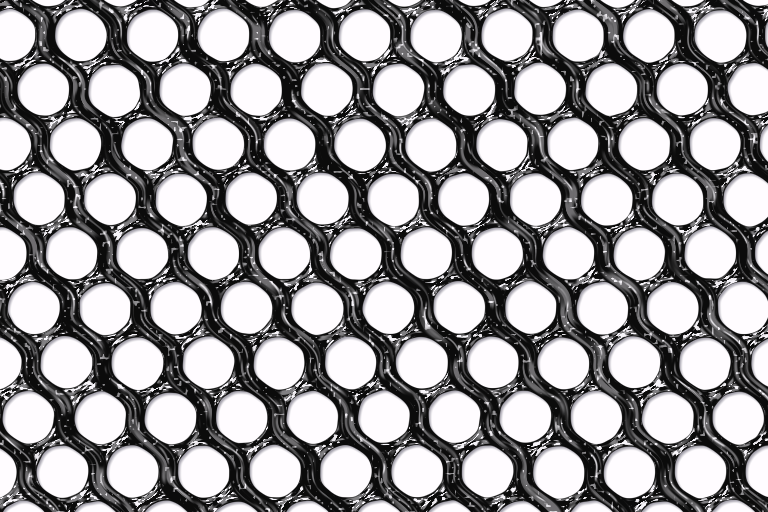
A WebGL 2 fragment shader for this pattern:

```glsl
#version 300 es
precision highp float;
// Glossy black plastic mesh: wavy strands and cross webs around round white holes.

uniform vec2 u_resolution;
out vec4 fragColor;

// Lengths are in hole pitches; each row up shifts left by 0.466.
const float ROW_HEIGHT = 0.769;
const float HOLE_RADIUS = 0.368;
const float STRAND_RADIUS = 0.115;
const vec2 FIRST_HOLE = vec2(0.873, 0.563);

float hash(vec2 p) {
    vec3 h = fract(p.xyx * 0.1031);
    h += dot(h, h.yzx + 33.33);
    return fract((h.x + h.y) * h.z);
}

float noise(vec2 p) {
    vec2 i = floor(p), f = p - i;
    f = f * f * (3.0 - 2.0 * f);
    return mix(mix(hash(i), hash(i + vec2(1, 0)), f.x),
               mix(hash(i + vec2(0, 1)), hash(i + vec2(1, 1)), f.x), f.y);
}

// Offset from the nearest hole centre (xy) and that hole's index (zw).
vec4 nearestHole(vec2 p) {
    vec2 o = p - FIRST_HOLE;
    vec4 nearest = vec4(9.0);
    for (int i = 0; i < 2; i++) {
        float row = floor(o.y / ROW_HEIGHT) + float(i);
        float x = o.x + 0.466 * row;
        vec2 id = vec2(floor(x + 0.5), row);
        vec2 q = vec2(x - id.x, o.y - row * ROW_HEIGHT);
        q += 0.024 * (vec2(hash(id), hash(id + 57.0)) - 0.5);
        if (dot(q, q) < dot(nearest.xy, nearest.xy)) nearest = vec4(q, id);
    }
    return nearest;
}

// Signed distance across the nearest strand's axis (x) and strand index (y).
vec2 nearestStrand(vec2 p) {
    vec2 o = p - FIRST_HOLE;
    float r = o.y / ROW_HEIGHT, phase = 6.28318 * r;
    float across = o.x + 0.466 * r - 0.08 * sin(phase);
    float slope = (0.503 * cos(phase) - 0.466) / ROW_HEIGHT;
    return vec2((fract(across) - 0.5) / sqrt(1.0 + slope * slope), floor(across));
}

// Negative inside the plastic, with filleted joints.
float meshDistance(vec2 p) {
    float wobble = 0.022 * (noise(p * 7.0) - 0.5);
    float strand = abs(nearestStrand(p).x) - STRAND_RADIUS;
    float web = HOLE_RADIUS + wobble - length(nearestHole(p).xy);
    float h = max(0.05 - abs(strand - web), 0.0) / 0.05;
    return min(strand, web) - 0.0125 * h * h;
}

// Ripples and glints that follow the rim of each hole.
float webShine(vec2 p) {
    vec4 hole = nearestHole(p);
    float rim = length(hole.xy) - HOLE_RADIUS;
    float angle = atan(hole.y, hole.x);
    vec2 seed = 31.0 * vec2(hash(hole.zw + 3.0), hash(hole.zw + 11.0));
    float ripple = noise(vec2(angle * 4.5, rim * 30.0) + seed);
    float glint = noise(vec2(angle * 8.0, rim * 46.0) + seed.yx);
    float shine = 0.5 * smoothstep(0.4, 0.8, ripple) + 0.95 * smoothstep(0.58, 0.8, glint);
    return shine * smoothstep(0.0, 0.03, rim);
}

// Long broken streaks and small specks on a round strand.
float strandShine(vec2 p, vec2 strand) {
    float v = strand.x / STRAND_RADIUS;
    float grain = noise(vec2(v * 3.5 + strand.y * 17.0, p.y * 4.0));
    float streak = 0.42 * smoothstep(0.42, 0.85, grain);
    float bend = 0.7 * (noise(p * 3.0) - 0.5);
    float line = smoothstep(0.2, 0.0, abs(v - 0.25 - bend)) * smoothstep(0.3, 0.75, noise(p * 8.0));
    float speck = smoothstep(0.74, 0.92, noise(p * 24.0));
    return (streak + 0.5 * line + 0.55 * speck) * smoothstep(1.0, 0.65, abs(v));
}

void main() {
    float scale = 10.82 / u_resolution.x;
    vec2 p = gl_FragCoord.xy * scale;
    float edge = 0.75 * scale;

    // White backing with a soft shadow below and right of the plastic.
    float shadow = smoothstep(0.03, -0.03, meshDistance(p + vec2(-0.025, 0.03)));
    vec3 color = mix(vec3(1.0, 0.99, 1.0), vec3(0.66, 0.65, 0.69), shadow);

    // Webs darken where the strands rise over them.
    vec2 strand = nearestStrand(p);
    float strandGap = abs(strand.x) - STRAND_RADIUS;
    float shine = webShine(p) * smoothstep(0.0, 0.035, strandGap);
    shine = mix(shine, strandShine(p, strand), smoothstep(edge, -edge, strandGap));
    vec3 plastic = mix(vec3(0.045), vec3(0.97, 0.96, 0.98), clamp(shine, 0.0, 1.0));

    color = mix(color, plastic, smoothstep(edge, -edge, meshDistance(p)));
    fragColor = vec4(color, 1.0);
}
```
